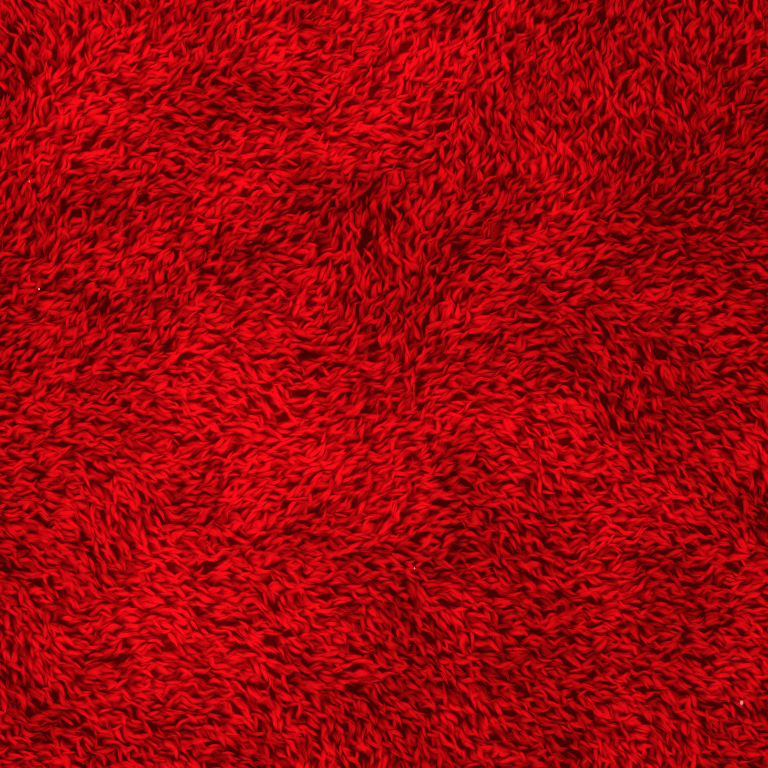
This texture is drawn by a three.js fragment shader. Its source:

```glsl
// Deep red plush pile: thousands of small bent tufts combed along a flowing
// direction field. Each tuft is a tapered dome split into strands; the highest
// dome wins, so the creases between tufts fall into shadow.

varying vec2 vUv;

const vec3 SHADOW_RED = vec3(0.265, 0.006, 0.009);
const vec3 BODY_RED   = vec3(0.630, 0.018, 0.036);
const vec3 TIP_RED    = vec3(0.980, 0.046, 0.095);
const vec3 LINT_COLOR = vec3(0.95, 0.68, 0.64);

const float TUFT_CELLS   = 84.0;    // grid cells across the canvas
const int   TUFTS_PER_CELL = 2;
const float TUFT_LENGTH  = 0.0142;  // half length
const float TUFT_WIDTH   = 0.0043;  // half width
const float TUFT_BEND    = 0.36;
const float STRAND_DEPTH = 0.34;
const float LOW_ANGLE    = -0.45;   // lie of the pile at the bottom
const float HIGH_ANGLE   = 1.02;    // lie of the pile at the top
const float SWIRL        = 1.7;     // wandering of the lie
const float SCATTER      = 0.75;    // disorder of single tufts
const float CONTRAST     = 0.92;
const float LINT_CELLS   = 6.0;
const float LINT_CHANCE  = 0.12;

vec3 hash3(vec2 p) {
  vec3 q = fract(p.xyx * vec3(0.1031, 0.1030, 0.0973));
  q += dot(q, q.yxz + 33.33);
  return fract((q.xxy + q.yzz) * q.zyx);
}

float noise(vec2 p) {
  vec2 i = floor(p);
  vec2 f = fract(p);
  f = f * f * (3.0 - 2.0 * f);
  float bottom = mix(hash3(i).x, hash3(i + vec2(1.0, 0.0)).x, f.x);
  float top = mix(hash3(i + vec2(0.0, 1.0)).x, hash3(i + vec2(1.0, 1.0)).x, f.x);
  return mix(bottom, top, f.y);
}

// Direction in which the pile is brushed at a point.
float pileAngle(vec2 p) {
  float rise = smoothstep(0.25, 0.85, p.y - 0.3 * (p.x - 0.5));
  float swirl = noise(p * 6.0 + 17.0) + 0.6 * noise(p * 17.0 + 5.0) - 0.8;
  return mix(LOW_ANGLE, HIGH_ANGLE, rise) + SWIRL * swirl;
}

// Height of one tuft; 'offset' runs from its centre to the point.
float tuftHeight(vec2 offset, float angle, vec3 traits, vec2 seed) {
  vec2 along = vec2(cos(angle), sin(angle));
  vec2 q = vec2(dot(offset, along), dot(offset, vec2(-along.y, along.x)));
  q /= vec2(TUFT_LENGTH, TUFT_WIDTH) * mix(0.75, 1.25, traits.y);
  q.y += (traits.z - 0.5) * 4.0 * TUFT_BEND * (q.x * q.x - 0.3);
  q.y /= 1.0 - 0.3 * q.x;
  float dome = 1.0 - dot(q, q);
  if (dome <= 0.0) return 0.0;
  float strands = noise(q * vec2(1.6, 2.6) + seed * 7.3) - 0.5;
  float lit = 0.07 * q.x + 0.06 * q.y * sign(along.x);
  return dome * (mix(0.5, 1.0, traits.x) + STRAND_DEPTH * strands + lit);
}

// Highest tuft over a point, searched in the neighbouring cells.
float pileHeight(vec2 p) {
  vec2 home = floor(p * TUFT_CELLS);
  float height = 0.0;
  for (int j = -2; j <= 2; j++) {
    for (int i = -2; i <= 2; i++) {
      vec2 cell = home + vec2(float(i), float(j));
      float lie = pileAngle((cell + 0.5) / TUFT_CELLS);
      for (int k = 0; k < TUFTS_PER_CELL; k++) {
        vec2 seed = cell + 131.0 + 211.0 * float(k);
        vec3 place = hash3(seed);
        vec3 traits = hash3(seed + 57.0);
        vec2 center = (cell + place.xy) / TUFT_CELLS;
        float angle = lie + SCATTER * (place.z - 0.5) * 2.0;
        height = max(height, tuftHeight(p - center, angle, traits, seed));
      }
    }
  }
  return height;
}

// Broad light and shade of the rumpled cloth, centred on zero.
float clothShade(vec2 p) {
  float folds = 0.26 * (noise(p * 4.5 + 31.0) - 0.5);
  float clumps = 0.24 * (noise(p * 15.0 + 9.0) - 0.5);
  float corner = 0.12 * smoothstep(0.9, 1.9, p.x + p.y);
  return folds + clumps - corner;
}

// Rare pale specks caught in the pile.
float lintMask(vec2 p) {
  vec2 cell = floor(p * LINT_CELLS);
  vec3 h = hash3(cell + 401.0);
  vec2 center = (cell + 0.2 + 0.6 * h.xy) / LINT_CELLS;
  float radius = mix(0.002, 0.0045, h.x);
  float dist = length((p - center) * vec2(1.3, 1.0));
  return step(h.z, LINT_CHANCE) * (1.0 - smoothstep(0.3 * radius, radius, dist));
}

void main() {
  // A slight warp makes the tufts wavy.
  vec2 ripple = vec2(noise(vUv * 75.0), noise(vUv * 75.0 + 43.0)) - 0.5;
  float height = pileHeight(vUv + 0.006 * ripple);

  float tone = smoothstep(0.0, 1.05, height);
  tone = 0.5 + CONTRAST * (tone - 0.5) + clothShade(vUv);
  tone += 0.10 * (noise(vUv * 260.0) - 0.5);
  tone = clamp(tone, 0.0, 1.0);

  vec3 color = mix(SHADOW_RED, BODY_RED, min(tone / 0.52, 1.0));
  color = mix(color, TIP_RED, max(tone - 0.52, 0.0) / 0.48);
  color = mix(color, LINT_COLOR, 0.85 * lintMask(vUv));
  gl_FragColor = vec4(color, 1.0);
}
```
